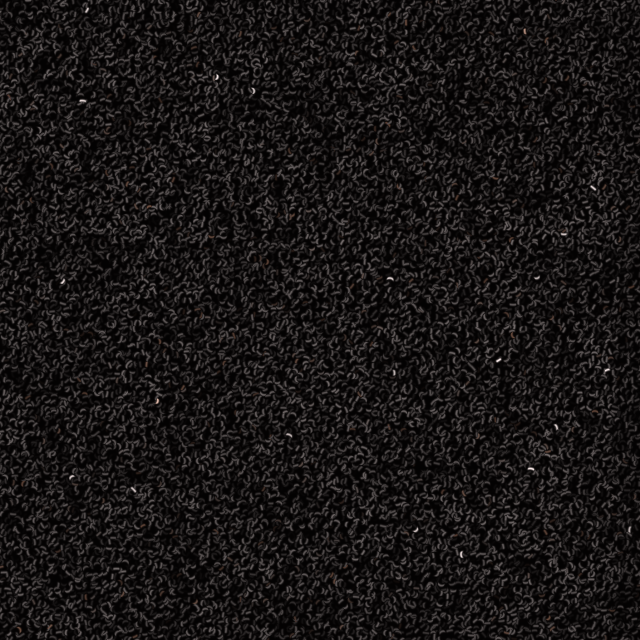
This texture is drawn by a Shadertoy shader. Its source:

```glsl
// Black woven cloth: a dense nap of short, bent grey fibres with rare bright flecks.

const float FIBRES_ACROSS = 130.0;
const float FIBRE_HALF_LENGTH = 0.42;
const float FIBRE_SOFTNESS = 0.18;
const float FIBRE_BRIGHTNESS = 0.36;
const float FLECK_SHARE = 0.0015;
const vec3 GROUND = vec3(0.013, 0.007, 0.007);
const vec3 GREY_THREAD = vec3(1.0, 0.945, 0.94);
const vec3 RUSTY_THREAD = vec3(1.0, 0.72, 0.58);

vec3 hash3(vec2 cell, float seed) {
    vec3 p = fract(vec3(cell.xyx + seed) * vec3(0.1031, 0.1030, 0.0973));
    p += dot(p, p.yxz + 33.33);
    return fract((p.xxy + p.yzz) * p.zyx);
}

vec2 rotate(vec2 p, float angle) {
    float c = cos(angle), s = sin(angle);
    return vec2(c * p.x + s * p.y, c * p.y - s * p.x);
}

// Soft profile of a bent strand lying along x
float strand(vec2 p, float halfLength, float softness, float bend) {
    p.y -= bend * (p.x * p.x - 0.06);
    p.x -= clamp(p.x, -halfLength, halfLength);
    return exp(-0.5 * dot(p, p) / (softness * softness));
}

// Light from the strand that belongs to one cell
vec3 fibre(vec2 p, vec2 cell) {
    vec3 place = hash3(cell, 3.7);
    vec3 form = hash3(cell, 71.3);
    vec3 tone = hash3(cell, 157.9);

    // Most strands lean up to the right, some cross them
    float angle = 0.95 + 1.25 * (place.z + form.x - 1.0);
    angle += 1.5 * step(0.78, form.z);
    float bend = 1.6 * (form.y - 0.5);
    float halfLength = FIBRE_HALF_LENGTH * mix(0.75, 1.1, form.z);

    float light = FIBRE_BRIGHTNESS * tone.x;
    light = mix(light, 0.85, step(1.0 - FLECK_SHARE, tone.y));
    vec3 tint = mix(GREY_THREAD, RUSTY_THREAD, smoothstep(0.95, 1.0, tone.z));

    vec2 local = rotate(p - cell - place.xy, angle);
    return tint * light * strand(local, halfLength, FIBRE_SOFTNESS, bend);
}

// The brightest strand among the neighbouring cells
vec3 nap(vec2 p) {
    vec2 home = floor(p);
    vec3 light = vec3(0.0);
    for (int y = -1; y <= 1; y++) {
        for (int x = -1; x <= 1; x++) {
            light = max(light, fibre(p, home + vec2(x, y)));
        }
    }
    return light;
}

// Faint cloudy wear and weave bands
float wear(vec2 uv) {
    float clouds = sin(uv.x * 13.0 + 2.0 * sin(uv.y * 9.0 + 1.0))
                 * sin(uv.y * 15.0 + 2.0 * sin(uv.x * 11.0));
    float patches = sin(uv.x * 47.0 + 3.0 * sin(uv.y * 31.0))
                  * sin(uv.y * 53.0 + 3.0 * sin(uv.x * 37.0 + 2.0));
    float bands = sin(uv.x * 83.0 + sin(uv.x * 29.0)) + sin(uv.y * 71.0 + sin(uv.y * 23.0));
    float edge = smoothstep(0.94, 1.0, uv.x);
    return (1.0 + 0.10 * clouds + 0.12 * patches + 0.04 * bands) * (1.0 - 0.25 * edge);
}

void mainImage(out vec4 fragColor, in vec2 fragCoord) {
    vec2 uv = fragCoord / iResolution.xy;
    vec3 color = GROUND + nap(uv * FIBRES_ACROSS) * wear(uv);
    fragColor = vec4(color, 1.0);
}
```
